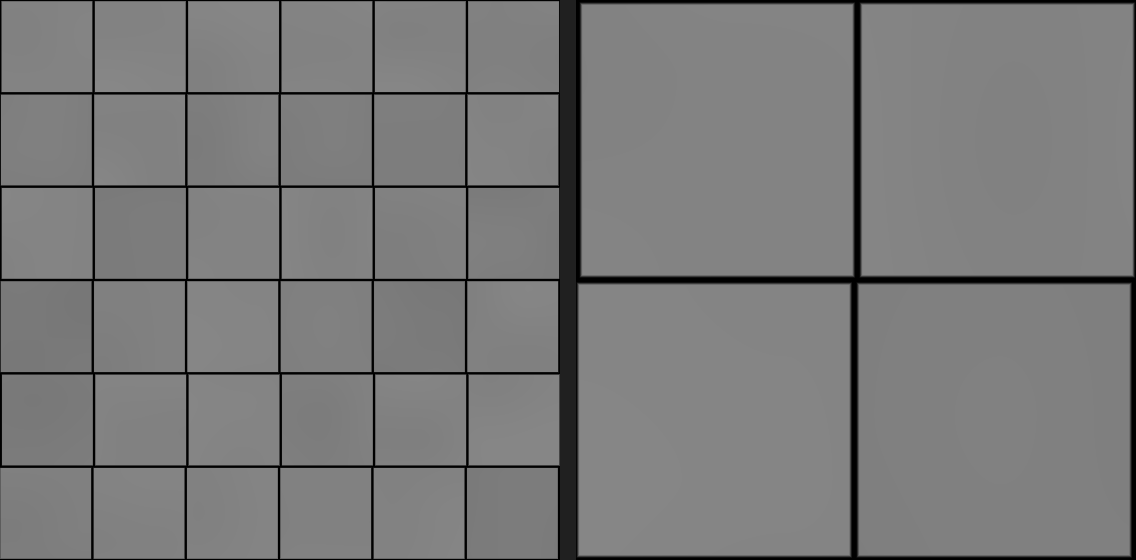
Left, the full canvas; right, a detail of the centre.
A WebGL 2 fragment shader for this pattern:

```glsl
#version 300 es
precision highp float;

uniform vec2 u_resolution;
out vec4 fragColor;

const float TILE_COUNT = 6.0;
const float JOINT_HALF_WIDTH = 0.013;
const float JOINT_SOFTNESS = 0.014;
const float ROW_SHIFT = 0.010;
const vec3 TILE_GREY = vec3(0.502);
const vec3 JOINT_BLACK = vec3(0.0);

float hash(vec2 p) {
    vec3 q = fract(p.xyx * vec3(0.1031, 0.1030, 0.0973));
    q += dot(q, q.yzx + 33.33);
    return fract((q.x + q.y) * q.z);
}

float valueNoise(vec2 p) {
    vec2 cell = floor(p);
    vec2 f = fract(p);
    vec2 blend = f * f * (3.0 - 2.0 * f);
    float low = mix(hash(cell), hash(cell + vec2(1.0, 0.0)), blend.x);
    float high = mix(hash(cell + vec2(0.0, 1.0)), hash(cell + vec2(1.0)), blend.x);
    return mix(low, high, blend.y);
}

// Alternating sideways slip, strongest in the bottom rows
float rowShift(float row, float amount) {
    float side = mod(row, 2.0) < 0.5 ? -1.0 : 1.0;
    return side * amount * exp(-0.25 * row);
}

// Distance from a point in a unit tile to its nearest edge
float edgeDistance(vec2 local) {
    vec2 d = min(local, 1.0 - local);
    return min(d.x, d.y);
}

// Flat tone per tile, with a faint cloud that differs in each
float tileTone(vec2 tile, vec2 local) {
    float roll = hash(tile + 17.0);
    float flatTone = 0.016 - 0.045 * roll * roll;
    vec2 cloudOffset = 40.0 * vec2(hash(tile + 3.7), hash(tile + 9.2));
    float cloud = valueNoise(local * 1.3 + cloudOffset) - 0.5;
    return flatTone + 0.028 * cloud;
}

void main() {
    vec2 grid = gl_FragCoord.xy / u_resolution * TILE_COUNT;
    float pixel = TILE_COUNT / min(u_resolution.x, u_resolution.y);

    // Slightly misaligned rows of square tiles
    grid.x -= rowShift(floor(grid.y), ROW_SHIFT);
    vec2 tile = mod(floor(grid), TILE_COUNT);
    vec2 local = fract(grid);

    vec3 face = TILE_GREY + tileTone(tile, local);

    // Soft dark joints
    float halfRamp = 0.5 * max(JOINT_SOFTNESS, pixel);
    float cover = smoothstep(JOINT_HALF_WIDTH - halfRamp,
                             JOINT_HALF_WIDTH + halfRamp,
                             edgeDistance(local));
    fragColor = vec4(mix(JOINT_BLACK, face, cover), 1.0);
}
```
